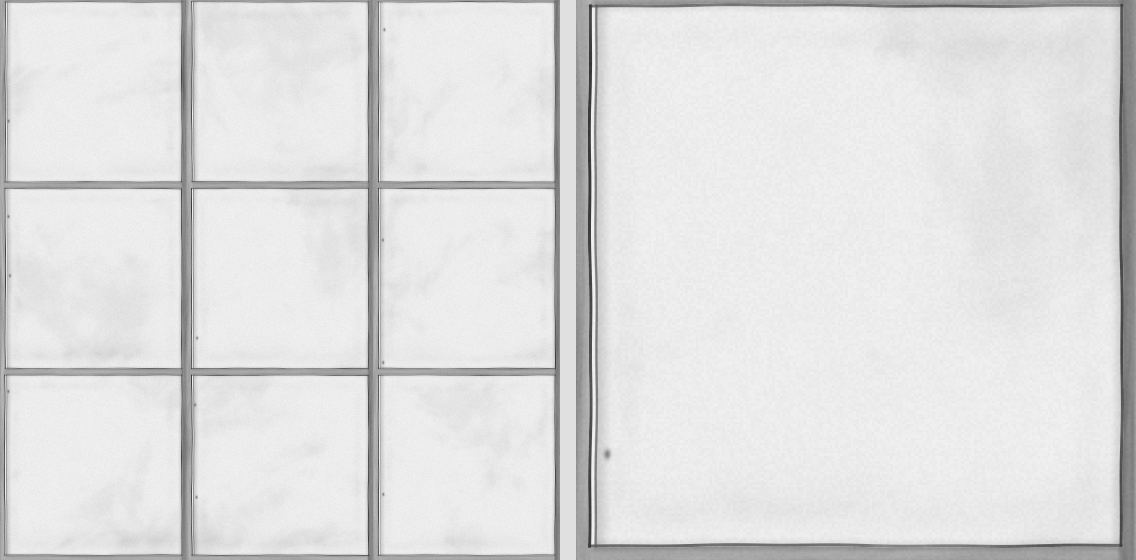
Left, the full canvas; right, a detail of the centre.
Give the GLSL for this texture, as a WebGL 2 fragment shader.

```glsl
#version 300 es
precision highp float;
// Glazed pale square tiles, three by three, with grey joints, dark edges and faint stains.

#define TILES 3.0
#define FACE 0.928
#define STAIN 0.045
#define GRAIN 0.026
#define GRAIN_CELLS 640.0
#define JOINT_DARK 0.47
#define JOINT_LIGHT 0.66
#define EDGE_DARK 0.22
#define EDGE_WIDTH 0.0055
#define WOBBLE 0.0012
#define CHIPS 3

uniform vec2 u_resolution;
out vec4 fragColor;

float hash(vec2 p) {
    vec3 q = fract(vec3(p.xyx) * 0.1031);
    q += dot(q, q.yzx + 33.33);
    return fract((q.x + q.y) * q.z);
}

// Layered, rotated and warped sines, roughly -1 to 1.
float clouds(vec2 p) {
    float sum = 0.0, amp = 0.6;
    for (int i = 0; i < 5; i++) {
        p = mat2(0.8, 0.6, -0.6, 0.8) * p * 1.75 + 0.7 * sin(p.yx * 1.3 + float(i));
        sum += amp * sin(p.x) * sin(p.y + 1.0);
        amp *= 0.65;
    }
    return sum;
}

// Pixel coverage of the half plane d > 0.
float cover(float d, float px) {
    return clamp(d / px + 0.5, 0.0, 1.0);
}

// Pixel coverage of a stripe centred on d = 0.
float stripe(float d, float width, float px) {
    return cover(d + 0.5 * width, px) - cover(d - 0.5 * width, px);
}

float bump(float d, float width) {
    d /= width;
    return exp(-d * d);
}

// Grout: dark to light across the upright joints, paler along the level ones.
float joint(vec2 q, vec2 p) {
    vec2 fromSeam = fract(q + 0.5) - 0.5;
    float streak = clouds(vec2(p.x * 40.0, p.y * 2.5));
    float upright = mix(JOINT_DARK, JOINT_LIGHT, smoothstep(-0.026, 0.016, fromSeam.x));
    upright += 0.09 * streak - 0.12 * bump(fromSeam.x + 0.006, 0.005) * smoothstep(-0.2, 0.7, streak);
    float level = JOINT_LIGHT - 0.1 * smoothstep(0.004, 0.016, abs(fromSeam.y - 0.008));
    level += 0.04 * clouds(vec2(p.x * 3.0, p.y * 30.0));
    float isUpright = smoothstep(0.036, 0.022, abs(fromSeam.x));
    return mix(level, upright, isUpright);
}

// Glaze: cloudy stains, a worn rim and a greyer foot.
float glaze(vec2 q, vec2 id, float inset, float foot) {
    vec2 shift = 17.0 * vec2(hash(id + 3.0), hash(id + 8.0));
    float broad = clouds(q * 2.2 + shift);
    float fine = clouds(q * 11.0 + shift.yx);
    float rim = bump(inset - 0.065 - 0.018 * broad, 0.024);
    float stain = smoothstep(-0.1, 1.0, broad + 0.35 * fine);
    stain += rim * (0.3 + 0.35 * fine);
    stain += bump(foot - 0.085, 0.055) * (0.4 + 0.4 * broad);
    return FACE - STAIN * stain + 0.004 * fine;
}

// Small dark nicks scattered along the left edge.
float chips(vec2 q, vec2 id) {
    float sum = 0.0;
    for (int i = 0; i < CHIPS; i++) {
        vec2 seed = id * 7.0 + float(i) * 13.0;
        vec2 spot = vec2(0.045 + 0.015 * hash(seed), 0.05 + 0.9 * hash(seed + 2.0));
        float present = step(0.7, hash(seed + 5.0));
        sum += present * bump(length((q - spot) * vec2(1.0, 0.7)), 0.006);
    }
    return min(sum, 1.0);
}

void main() {
    vec2 uv = gl_FragCoord.xy / u_resolution;
    vec2 p = uv * TILES;
    vec2 id = floor(p), q = fract(p);
    float px = TILES / min(u_resolution.x, u_resolution.y);

    // Distances inward from the four slightly uneven edges.
    vec2 sway = WOBBLE * (sin(p.yx * 9.0 + id * 2.0) + 0.5 * sin(p.yx * 31.0));
    float left = q.x - 0.022 - sway.x - 0.003 * hash(id);
    float right = 0.977 - q.x + sway.x;
    float foot = q.y - 0.023 - sway.y;
    float top = 0.993 - q.y + sway.y;
    float inset = min(min(left, right), min(foot, top));

    // Face with soft bevels, strongest on the left.
    float tile = glaze(q, id, inset, foot);
    tile -= 0.13 * smoothstep(0.045, 0.012, left);
    tile -= 0.10 * smoothstep(0.026, 0.004, right);
    tile -= 0.06 * smoothstep(0.02, 0.003, min(foot, top));
    tile = mix(tile, 0.4, 0.8 * chips(q, id));

    // Bright glint between the dark outlines.
    float wear = 0.5 + 0.5 * clouds(p * 3.0);
    float edge = 0.5 * EDGE_WIDTH;
    tile = mix(tile, 0.97, 0.8 * stripe(left - 0.008, EDGE_WIDTH, px));
    tile = mix(tile, 0.4, stripe(left - 0.0135, 0.004, px) * (0.25 + 0.6 * hash(id + 4.0)));
    float level = max(stripe(foot - edge, EDGE_WIDTH, px), stripe(top - edge, EDGE_WIDTH, px));
    tile = mix(tile, 0.36, level * clamp(0.55 + 0.5 * wear, 0.0, 1.0));
    float upright = max(stripe(left - edge, EDGE_WIDTH, px), stripe(right - edge, EDGE_WIDTH, px));
    tile = mix(tile, EDGE_DARK, upright * clamp(0.7 + 0.35 * wear, 0.0, 1.0));

    float shade = mix(joint(q, p), tile, cover(inset, px));
    shade += GRAIN * (hash(floor(uv * GRAIN_CELLS)) - 0.5);
    fragColor = vec4(vec3(shade), 1.0);
}
```
